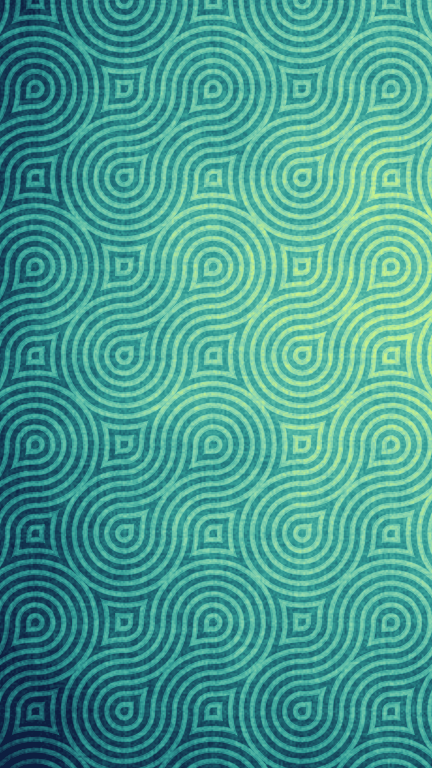
A Shadertoy shader for this pattern:

```glsl
// Retro ribbons: concentric rings around discs that join in pairs through S-bends.
// A ring coordinate is built per lattice cell from corner distances, cut into
// stripes, then lit by a side glow and worn with noise before a colour ramp.

const float PITCH = 0.2058;               // lattice step, in canvas widths
const vec2 ANCHOR = vec2(0.082, 1.572);   // centre of one disc
const float RINGS = 8.2;                  // stripes per lattice step
const vec2 GLOW_CENTRE = vec2(1.0, 1.08);

float hash21(vec2 p) {
    vec3 q = fract(vec3(p.xyx) * 0.1031);
    q += dot(q, q.yzx + 33.33);
    return fract((q.x + q.y) * q.z);
}

float valueNoise(vec2 p) {
    vec2 cell = floor(p), f = fract(p);
    f = f * f * (3.0 - 2.0 * f);
    float low = mix(hash21(cell), hash21(cell + vec2(1, 0)), f.x);
    float high = mix(hash21(cell + vec2(0, 1)), hash21(cell + vec2(1, 1)), f.x);
    return mix(low, high, f.y);
}

float fbm(vec2 p) {
    float sum = 0.0, weight = 0.5;
    for (int i = 0; i < 4; i++) {
        sum += weight * valueNoise(p);
        p = p * 2.03 + 17.0;
        weight *= 0.5;
    }
    return sum;
}

// Distance from a disc centre, continued through the linking cells
float ringCoordinate(vec2 q) {
    vec2 parity = mod(floor(q), 2.0);
    vec2 f = fract(q);
    float rising = min(length(f), length(f - 1.0));
    float falling = min(length(f - vec2(1, 0)), length(f - vec2(0, 1)));
    bool linked = parity.x + parity.y > 1.5;
    bool discsRise = parity.x == parity.y;
    return linked ? 1.0 - falling : (discsRise ? rising : falling);
}

// Smooth-edged band inside one stripe period
float band(float t, float centre, float halfWidth, float blur) {
    return 1.0 - smoothstep(-blur, blur, abs(fract(t) - centre) - halfWidth);
}

// Side light that falls off towards the far corners and the left edge
float glow(vec2 p) {
    float d = length(p - GLOW_CENTRE);
    float leftShade = 1.0 - smoothstep(0.0, 0.25, p.x);
    return 0.70 - 0.20 * d - 0.21 * d * d - 0.09 * leftShade;
}

// Blotches, crossed fibres and fine grain, roughly centred on zero
float wear(vec2 p) {
    float blotches = fbm(p * 7.0) - 0.47;
    float fibres = valueNoise(p * vec2(190.0, 16.0)) + valueNoise(p * vec2(16.0, 190.0)) - 1.0;
    float grain = valueNoise(p * 230.0) - 0.5;
    return 0.22 * blotches + 0.08 * fibres + 0.15 * grain;
}

float rampStep(float from, float to, float tone) {
    return clamp((tone - from) / (to - from), 0.0, 1.0);
}

// Navy through teal to yellow-green
vec3 tealRamp(float tone) {
    vec3 colour = vec3(0.05, 0.12, 0.25);
    colour = mix(colour, vec3(0.09, 0.31, 0.38), rampStep(0.00, 0.22, tone));
    colour = mix(colour, vec3(0.13, 0.45, 0.48), rampStep(0.22, 0.36, tone));
    colour = mix(colour, vec3(0.19, 0.60, 0.58), rampStep(0.36, 0.50, tone));
    colour = mix(colour, vec3(0.33, 0.72, 0.65), rampStep(0.50, 0.66, tone));
    colour = mix(colour, vec3(0.55, 0.84, 0.69), rampStep(0.66, 0.86, tone));
    return mix(colour, vec3(0.77, 0.94, 0.56), rampStep(0.86, 1.04, tone));
}

void mainImage(out vec4 fragColor, in vec2 fragCoord) {
    vec2 p = fragCoord / iResolution.x;

    // Stripes: a light ribbon with a paler core
    float t = ringCoordinate((p - ANCHOR) / PITCH) * RINGS;
    float blur = 0.6 * RINGS / (PITCH * iResolution.x);
    float ribbon = band(t, 0.62, 0.24, blur);
    float core = band(t, 0.66, 0.13, blur);

    // Light, wear and colour
    float tone = glow(p) + 0.25 * ribbon + 0.08 * core + wear(p);
    fragColor = vec4(tealRamp(tone), 1.0);
}
```
